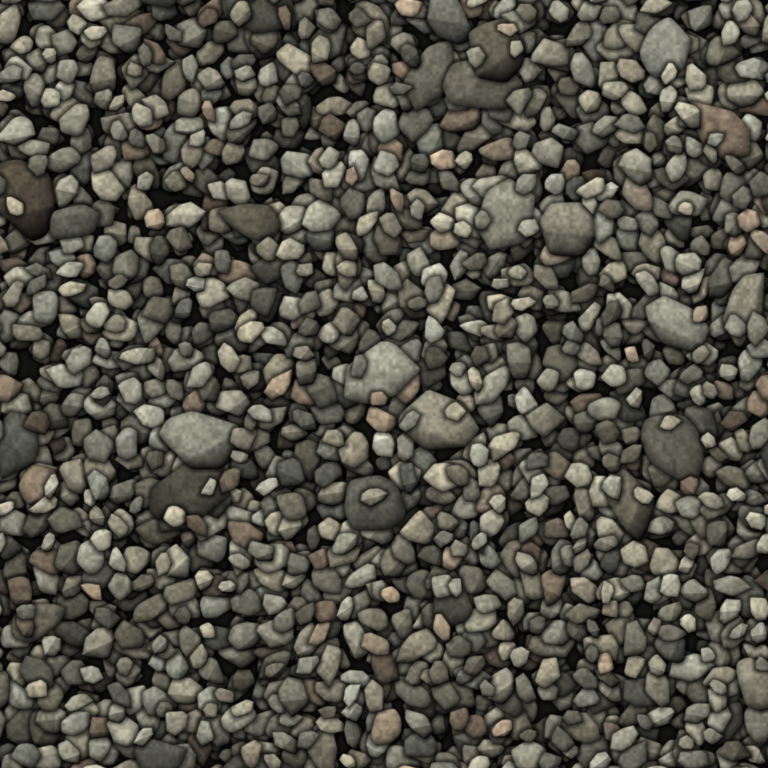
Reproduce this texture procedurally as a three.js fragment shader.

```glsl
// Tiling bed of crushed grey gravel, seen from above in soft daylight.
// Layers of jittered cells each paint one rounded polygon stone per cell;
// every stone darkens what lies below it, so gaps sink into shadow.
varying vec2 vUv;

const float TAU = 6.2831853;
const int SIDES = 7;
const float EDGE = 0.0016;          // half width of a stone's soft outline
const float SHADOW_REACH = 0.0075;  // how far contact shadow spreads
const vec2 LIGHT = vec2(-0.45, 0.89);
const vec3 GAP = vec3(0.075, 0.074, 0.066);
const vec3 COOL = vec3(0.98, 0.99, 0.90);
const vec3 WARM = vec3(1.02, 0.98, 0.84);
const vec3 RUST = vec3(0.98, 0.85, 0.71);

vec4 hash4(vec3 p) {
  vec4 q = fract(p.xyzx * vec4(0.1031, 0.1030, 0.0973, 0.1099));
  q += dot(q, q.wzxy + 33.33);
  return fract((q.xxyz + q.yzzw) * q.zywx);
}

// Value noise that wraps after `period` cells
float wrapNoise(vec2 uv, float period, float seed) {
  vec2 p = uv * period;
  vec2 cell = floor(p);
  vec2 f = fract(p);
  f = f * f * (3.0 - 2.0 * f);
  vec2 a = mod(cell, period);
  vec2 b = mod(cell + 1.0, period);
  float low = mix(hash4(vec3(a, seed)).x, hash4(vec3(b.x, a.y, seed)).x, f.x);
  float high = mix(hash4(vec3(a.x, b.y, seed)).x, hash4(vec3(b, seed)).x, f.x);
  return mix(low, high, f.y);
}

// Smooth maximum of random half planes: x is 1 on the outline, yz its gradient
vec3 stoneShape(vec2 p, float sharpness, vec3 id) {
  float sum = 0.0;
  vec2 gradient = vec2(0.0);
  for (int i = 0; i < SIDES; i++) {
    float side = float(i);
    vec4 h = hash4(id + vec3(0.0, 0.0, side + 3.0));
    float angle = (side + 0.75 * h.x) * TAU / float(SIDES);
    vec2 plane = vec2(cos(angle), sin(angle)) / mix(0.78, 1.12, h.y);
    float weight = exp(sharpness * (min(dot(p, plane), 3.0) - 1.0));
    sum += weight;
    gradient += weight * plane;
  }
  return vec3(1.0 + log(sum) / sharpness, gradient / sum);
}

// Mineral colour of one stone
vec3 stoneColour(vec4 rnd, float grain) {
  float tone = mix(0.31, 0.65, rnd.x);
  vec3 tint = mix(COOL, WARM, rnd.y);
  tint = mix(tint, RUST, 0.8 * smoothstep(0.88, 0.96, rnd.z));
  return tone * tint * (1.0 + grain);
}

// Rounded flanks, dark rim, and one broken facet across the top
float stoneShade(float q, vec2 normal, vec2 p, vec4 rnd) {
  float flank = smoothstep(0.35, 1.05, q);
  float rim = pow(clamp(q, 0.0, 1.1), 6.0);
  vec2 facetDir = vec2(cos(rnd.w * TAU), sin(rnd.w * TAU));
  float facet = smoothstep(-0.09, 0.09, dot(p, facetDir) - mix(0.0, 0.5, rnd.z));
  float facetLight = 0.22 * dot(facetDir, LIGHT) - 0.07;
  return 1.04 + 0.24 * flank * dot(normal, LIGHT) - 0.46 * rim
    + facet * facetLight + 0.08 * dot(p, LIGHT);
}

// Paints one layer of stones over the ground, in a fixed cell order
vec3 paintLayer(vec3 ground, vec2 uv, float grid, float density,
                float brightness, float grain, float seed) {
  vec2 home = floor(uv * grid);
  vec2 inside = fract(uv * grid);
  for (int j = -1; j <= 1; j++) {
    for (int i = -1; i <= 1; i++) {
      vec2 offset = vec2(float(i), float(j));
      vec3 id = vec3(mod(home + offset, grid), seed);
      vec4 place = hash4(id);
      vec4 form = hash4(id + vec3(0.0, 0.0, 1.0));
      vec4 look = hash4(id + vec3(0.0, 0.0, 2.0));
      vec2 p = inside - offset - 0.5 - 0.7 * (place.xy - 0.5);
      if (place.z > density || dot(p, p) > 1.33) continue;

      // Size, heading and stretch
      float radius = mix(0.36, 0.60, form.x);
      float c = cos(form.y * TAU);
      float s = sin(form.y * TAU);
      mat2 turn = mat2(c, -s, s, c);
      float stretch = mix(1.02, 1.34, form.z);
      vec2 squeeze = vec2(1.0 / stretch, stretch);
      p /= radius;
      vec3 shape = stoneShape(squeeze * (turn * p), mix(8.0, 22.0, form.w), id);

      // Outline distance in canvas units
      vec2 slope = (squeeze * shape.yz) * turn;
      float steepness = max(length(slope), 0.3);
      float dist = (shape.x - 1.0) / steepness * radius / grid;
      float shadow = 1.0 - smoothstep(-EDGE, SHADOW_REACH, dist);
      float cover = 1.0 - smoothstep(-EDGE, EDGE, dist);
      float shade = stoneShade(shape.x, slope / steepness, p, look);
      vec3 stone = stoneColour(look, grain) * shade * brightness;
      ground = mix(ground * (1.0 - 0.62 * shadow), stone, cover);
    }
  }
  return ground;
}

void main() {
  float grain = 0.20 * (wrapNoise(vUv, 90.0, 5.0) - 0.5)
    + 0.26 * (wrapNoise(vUv, 230.0, 9.0) - 0.5);
  vec3 colour = GAP;
  colour = paintLayer(colour, vUv, 31.0, 1.00, 0.72, grain, 20.0);
  colour = paintLayer(colour, vUv, 24.0, 0.85, 0.86, grain, 50.0);
  colour = paintLayer(colour, vUv, 27.0, 0.85, 1.00, grain, 80.0);
  colour = paintLayer(colour, vUv, 13.0, 0.16, 0.88, grain, 110.0);
  colour = paintLayer(colour, vUv, 36.0, 0.25, 1.04, grain, 140.0);
  gl_FragColor = vec4(colour, 1.0);
}
```
